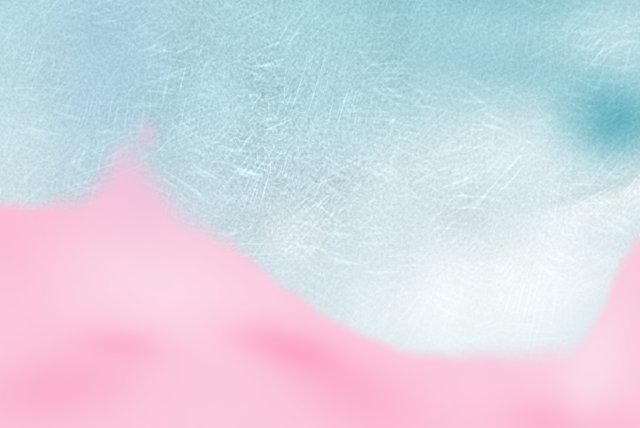
Write a WebGL 1 fragment shader that draws this texture.

```glsl
precision highp float;
// Soft blue and pink spun-sugar clouds with fine tangled fibres.
uniform vec2 u_resolution;

const vec3 SKY = vec3(0.69, 0.845, 0.875);
const vec3 PALE = vec3(0.955, 0.98, 0.985);
const vec3 TEAL = vec3(0.36, 0.69, 0.75);
const vec3 PERIWINKLE = vec3(0.67, 0.80, 0.88);
const vec3 MIST = vec3(0.81, 0.875, 0.905);
const vec3 LILAC = vec3(0.90, 0.75, 0.86);
const vec3 PINK = vec3(0.985, 0.79, 0.87);
const vec3 ROSE = vec3(0.995, 0.61, 0.755);
const vec3 BLUSH = vec3(0.98, 0.875, 0.925);
const float WISP_GAIN = 0.15;
const float GRAIN_GAIN = 0.10;
const float STRAND_GAIN = 0.42;
const float STRAND_CELLS = 30.0;
const float STRAND_WIDTH = 0.08;

vec2 hash2(vec2 p) {
  p = vec2(dot(p, vec2(127.1, 311.7)), dot(p, vec2(269.5, 183.3)));
  return fract(sin(p) * 43758.55);
}
float cornerSlope(vec2 cell, vec2 f, vec2 corner) {
  return dot(hash2(cell + corner) * 2.0 - 1.0, f - corner);
}
float gradientNoise(vec2 p) {
  vec2 i = floor(p), f = fract(p);
  vec2 u = f * f * f * (f * (f * 6.0 - 15.0) + 10.0);
  float low = mix(cornerSlope(i, f, vec2(0.0)), cornerSlope(i, f, vec2(1.0, 0.0)), u.x);
  float high = mix(cornerSlope(i, f, vec2(0.0, 1.0)), cornerSlope(i, f, vec2(1.0)), u.x);
  return mix(low, high, u.y);
}
float fbm(vec2 p) {
  float sum = 0.0, gain = 0.6;
  for (int i = 0; i < 4; i++) {
    sum += gain * gradientNoise(p);
    p = mat2(1.6, 1.2, -1.2, 1.6) * p + 7.3;
    gain *= 0.5;
  }
  return sum;
}
vec2 turn(vec2 p, float a) {
  return vec2(cos(a) * p.x + sin(a) * p.y, cos(a) * p.y - sin(a) * p.x);
}
// Tilted elliptical glow, 1 at its centre
float glow(vec2 p, vec2 centre, vec2 radius, float tilt) {
  vec2 q = turn(p - centre, tilt) / radius;
  return exp(-dot(q, q));
}
// Height of the pink cloud: left shelf, peak, long slope, right rise
float pinkTop(float x) {
  float peak = (x - 0.30) / 0.075;
  return mix(0.52, 0.17, smoothstep(0.29, 1.01, x)) + 0.12 * exp(-peak * peak)
    + 0.28 * smoothstep(1.33, 1.5, x);
}
// Sparse bright streaks in several directions, fading in patches
float wisps(vec2 p) {
  float sum = 0.0;
  for (int i = 0; i < 5; i++) {
    float k = float(i);
    vec2 q = turn(p, -0.5 + 0.45 * k) + 0.03 * gradientNoise(p * 5.0 + k * 9.0);
    float patches = smoothstep(-0.2, 0.4, gradientNoise(p * 6.0 + k * 23.0));
    float streak = gradientNoise(q * vec2(11.0, 95.0 + 18.0 * k) + k * 17.0);
    sum += patches * (1.7 * max(streak - 0.04, 0.0) - 0.12);
  }
  return sum;
}
// Short curved hairs in a jittered grid, most of them faint
float strands(vec2 p) {
  vec2 g = p * STRAND_CELLS;
  float sum = 0.0;
  for (int i = 0; i < 9; i++) {
    float k = float(i);
    vec2 c = floor(g) + vec2(mod(k, 3.0), floor(k / 3.0)) - 1.0;
    vec2 r = hash2(c);
    vec2 q = turn(g - c - r, 0.3 + 2.2 * hash2(c + 31.0).x);
    q.y += 0.5 * (r.x - 0.5) * q.x * q.x;
    float d = length(vec2(max(abs(q.x) - 0.1 - 0.5 * r.y, 0.0), q.y));
    sum += r.x * r.x * (1.0 - smoothstep(0.0, STRAND_WIDTH, d));
  }
  return min(sum, 1.0);
}
vec3 blueCloud(vec2 p) {
  vec3 c = mix(SKY, MIST, 0.9 * (1.0 - smoothstep(0.42, 0.88, p.y)));
  c = mix(c, PERIWINKLE, 0.55 * glow(p, vec2(0.24, 0.85), vec2(0.16, 0.26), -0.3));
  c = mix(c, PALE, 0.30 * glow(p, vec2(0.04, 0.68), vec2(0.12, 0.25), 0.0));
  c = mix(c, TEAL, 0.38 * glow(p, vec2(1.12, 1.04), vec2(0.40, 0.10), -0.05));
  c = mix(c, TEAL, 0.20 * glow(p, vec2(1.20, 0.84), vec2(0.30, 0.06), -0.2));
  c = mix(c, PALE, 0.52 * glow(p, vec2(1.15, 0.63), vec2(0.30, 0.11), 0.15));
  c = mix(c, PALE, 0.97 * glow(p, vec2(1.16, 0.30), vec2(0.42, 0.20), 0.2));
  c = mix(c, PALE, 0.50 * glow(p, vec2(0.69, 0.44), vec2(0.08, 0.06), 0.0));
  c = mix(c, TEAL, 0.82 * glow(p, vec2(1.44, 0.72), vec2(0.12, 0.09), -0.25));
  c = mix(c, PALE, 0.30 * glow(p, vec2(1.45, 0.92), vec2(0.11, 0.08), 0.5));
  // Fold on the right with a lit lower lip
  float fold = p.y - 0.525 - 0.27 * (p.x - 1.28), reach = smoothstep(1.18, 1.38, p.x);
  c = mix(c, PALE, 0.65 * reach * exp(-pow((fold + 0.04) / 0.05, 2.0)));
  return mix(c, vec3(0.70, 0.79, 0.82), 0.30 * reach * exp(-pow(fold / 0.012, 2.0)));
}
vec3 pinkCloud(vec2 p) {
  vec3 c = mix(PINK, ROSE, 0.32 * glow(p, vec2(0.0, 0.46), vec2(0.22, 0.12), 0.0));
  c = mix(c, BLUSH, 0.65 * glow(p, vec2(0.38, 0.33), vec2(0.26, 0.11), -0.3));
  c = mix(c, ROSE, 0.48 * glow(p, vec2(0.13, 0.09), vec2(0.20, 0.09), 0.2));
  c = mix(c, ROSE, 0.42 * glow(p, vec2(0.28, 0.195), vec2(0.10, 0.04), -0.1));
  c = mix(c, ROSE, 0.70 * glow(p, vec2(0.68, 0.18), vec2(0.14, 0.05), -0.35));
  c = mix(c, ROSE, 0.45 * glow(p, vec2(0.84, 0.07), vec2(0.18, 0.09), -0.4));
  c = mix(c, ROSE, 0.60 * glow(p, vec2(1.33, 0.01), vec2(0.15, 0.06), 0.0));
  return mix(c, BLUSH, 0.80 * glow(p, vec2(1.39, 0.15), vec2(0.08, 0.16), -0.2));
}
void main() {
  vec2 p = gl_FragCoord.xy / u_resolution.y;
  float cloud = fbm(p * 5.0);
  vec2 warped = p + 0.035 * vec2(cloud, fbm(p * 5.0 + 19.0));
  // Fibres are sharpest in the central band and melt away in the low right
  float focus = glow(p, vec2(0.66, 0.68), vec2(0.24, 0.36), 0.25);
  float field = (0.5 + 0.5 * focus) * (0.3 + 0.7 * smoothstep(0.2, 0.6, p.y));
  float grain = gradientNoise(p * 110.0) + gradientNoise(turn(p, 0.7) * 165.0);
  vec3 blue = blueCloud(warped) + 0.045 * cloud + field * (WISP_GAIN * wisps(p) + GRAIN_GAIN * grain);
  float hairs = (strands(p) + strands(turn(p, 0.6) * 1.4 + 4.0)) * (0.1 + focus);
  blue = mix(blue, PALE, min(STRAND_GAIN * hairs, 0.8));
  blue = mix(blue, TEAL, 0.5 * field * smoothstep(0.48, 0.6, gradientNoise(p * 48.0)));
  // Blurred meeting of the two clouds, widest around the peak
  float blur = 0.022 + 0.065 * glow(p, vec2(0.34, 0.60), vec2(0.22, 0.16), -0.6)
    + 0.02 * smoothstep(0.95, 1.3, p.x);
  float cover = smoothstep(-blur, blur, pinkTop(warped.x) - warped.y);
  vec3 pink = pinkCloud(p + 0.02 * cloud) + 0.015 * cloud;
  pink = mix(pink, LILAC, 0.55 * glow(p, vec2(0.34, 0.60), vec2(0.15, 0.11), -0.4));
  vec3 color = mix(blue, pink, cover);
  color = mix(color, LILAC, 0.6 * glow(p, vec2(0.34, 0.68), vec2(0.025, 0.035), 0.0));
  gl_FragColor = vec4(clamp(color, 0.0, 1.0), 1.0);
}
```
